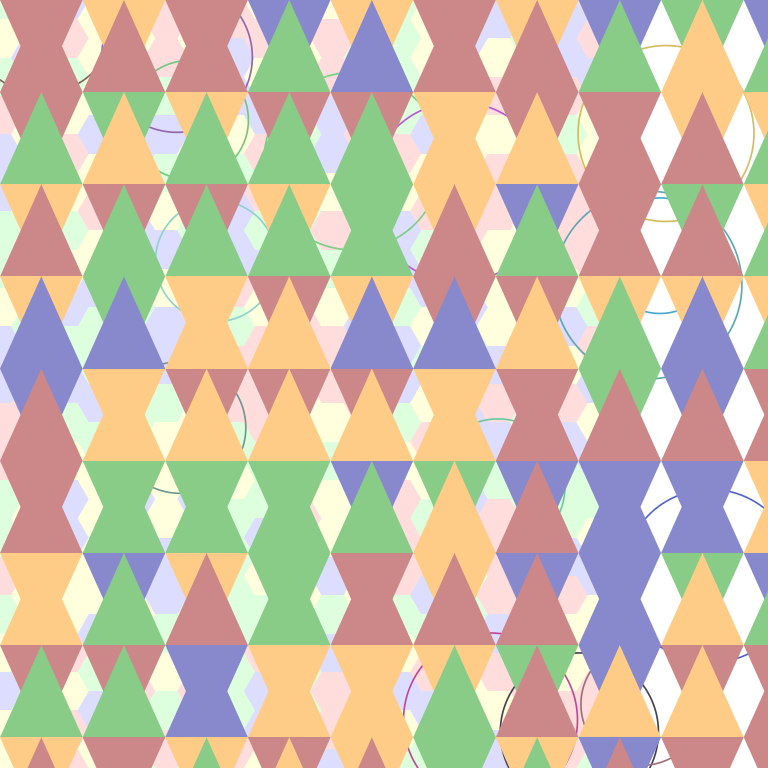
Write a WebGL 1 fragment shader that draws this pattern.

```glsl
precision highp float;
// Rows of overlapping up and down triangles over pastel hexagons and thin rings.

uniform vec2 u_resolution;

float hash(vec2 p) {
  return fract(sin(dot(p, vec2(127.1, 311.7))) * 43758.5453);
}

// Weighted choice of the four triangle colours
vec3 triangleColor(float h) {
  if (h < 0.31) return vec3(0.80, 0.533, 0.533);
  if (h < 0.59) return vec3(1.0, 0.80, 0.533);
  if (h < 0.80) return vec3(0.533, 0.80, 0.533);
  return vec3(0.533, 0.533, 0.80);
}

vec3 pastelColor(float h) {
  if (h < 0.25) return vec3(1.0, 0.867, 0.867);
  if (h < 0.50) return vec3(1.0, 1.0, 0.867);
  if (h < 0.75) return vec3(0.867, 1.0, 0.867);
  return vec3(0.867, 0.867, 1.0);
}

// Antialiased coverage: positive distance is inside
float coverage(float d, float pixel) {
  return clamp(d / pixel + 0.5, 0.0, 1.0);
}

// Flat-topped hexagons, built from two interleaved rectangular lattices
vec3 hexagons(vec2 p, float pixel) {
  float height = 0.05;
  vec2 s = height * vec2(1.732, 1.0);
  vec2 a = floor(p / s + 0.5);
  vec2 b = floor(p / s) + 0.5;
  vec2 toA = p - a * s;
  vec2 toB = p - b * s;
  float d = (dot(toB, toB) - dot(toA, toA)) / (2.0 * height);
  return mix(pastelColor(hash(b + 7.3)), pastelColor(hash(a + 7.3)), coverage(d, pixel));
}

// Scattered thin circles, each with its own radius and colour
vec3 rings(vec3 color, vec2 p, float pixel) {
  for (int i = 0; i < 15; i++) {
    float k = float(i);
    vec2 center = vec2(hash(vec2(k, 1.0)), hash(vec2(k, 2.0)));
    float radius = mix(0.075, 0.13, hash(vec2(k, 3.0)));
    vec3 ink = 0.25 + 0.6 * vec3(hash(vec2(k, 4.0)), hash(vec2(k, 5.0)), hash(vec2(k, 6.0)));
    float d = 0.0011 - abs(length(p - center) - radius);
    color = mix(color, ink, coverage(d, pixel));
  }
  return color;
}

void main() {
  float pixel = 1.0 / u_resolution.y;
  vec2 p = gl_FragCoord.xy * pixel;
  p.y = 1.0 - p.y; // rows count down from the top edge

  // Background: hexagons on the left, plain white on the right
  vec3 color = mix(vec3(1.0), hexagons(p, pixel), coverage(0.805 - p.x, pixel));
  color = rings(color, p, pixel);

  // Each cell holds a down triangle with an up triangle in front
  vec2 cellSize = vec2(0.1076, 0.12);
  vec2 cell = floor(p / cellSize);
  vec2 f = fract(p / cellSize);
  float x = abs(f.x - 0.5);
  float toDistance = cellSize.x / 1.096; // horizontal offset to slanted-edge distance
  float down = (0.5 - 0.5 * f.y - x) * toDistance;
  float up = (0.5 * f.y - x) * toDistance;
  color = mix(color, triangleColor(hash(cell + 21.7)), coverage(down, pixel));
  color = mix(color, triangleColor(hash(cell + 53.1)), coverage(up, pixel));

  gl_FragColor = vec4(color, 1.0);
}
```
